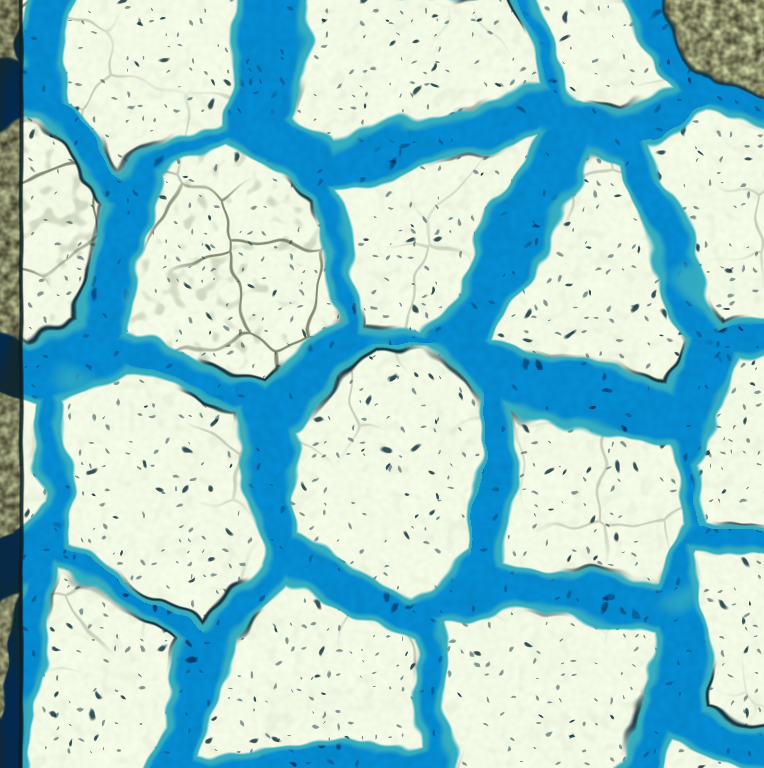
A WebGL 1 fragment shader for this texture:

```glsl
precision highp float;
// Thin section of angular pale grains set in blue resin, with a dark wall at the left.
uniform vec2 u_resolution;

const vec3 CREAM = vec3(0.95, 0.98, 0.90);
const vec3 RESIN = vec3(0.02, 0.54, 0.81);
const vec3 TEAL = vec3(0.21, 0.68, 0.75);
const vec3 OLIVE = vec3(0.51, 0.55, 0.44);
const vec3 SLATE = vec3(0.08, 0.20, 0.24);
const vec3 NAVY = vec3(0.02, 0.20, 0.38);
const float WALL_X = 0.028;

vec2 hash2(vec2 p) {
  vec3 q = fract(p.xyx * vec3(0.1031, 0.1030, 0.0973));
  q += dot(q, q.yzx + 33.33);
  return fract((q.xx + q.yz) * q.zy);
}

float gradientAt(vec2 cell, vec2 offset) {
  float a = 6.2832 * hash2(cell).x;
  return dot(vec2(cos(a), sin(a)), offset);
}

// Gradient noise, about -0.7 to 0.7
float noise(vec2 p) {
  vec2 i = floor(p), f = fract(p);
  vec2 u = f * f * f * (f * (f * 6.0 - 15.0) + 10.0);
  vec2 e = vec2(1.0, 0.0);
  float low = mix(gradientAt(i, f), gradientAt(i + e, f - e), u.x);
  float high = mix(gradientAt(i + e.yx, f - e.yx), gradientAt(i + 1.0, f - 1.0), u.x);
  return mix(low, high, u.y);
}

vec2 warp(vec2 p, float scale, float amount) {
  return amount * vec2(noise(p * scale), noise(p * scale + 41.7));
}

vec2 site(vec2 cell) {
  return cell + 0.5 + 0.78 * (hash2(cell + 17.0) - 0.5);
}

// Shrunken Voronoi cells: x = distance inside the edge, y = random value of the cell
vec2 fragments(vec2 p, float scale, float minGap, float maxGap) {
  p *= scale;
  vec2 base = floor(p), home = base;
  float nearest = 8.0;
  for (int j = -1; j <= 1; j++)
    for (int i = -1; i <= 1; i++) {
      vec2 cell = base + vec2(i, j);
      float d = distance(p, site(cell));
      if (d < nearest) { nearest = d; home = cell; }
    }
  vec2 center = site(home);
  float edge = 8.0;
  for (int j = -2; j <= 2; j++)
    for (int i = -2; i <= 2; i++) {
      if (i == 0 && j == 0) continue;
      vec2 cell = home + vec2(i, j), other = site(cell);
      float gap = mix(minGap, maxGap, hash2(home * 3.0 + cell * 7.0 + 5.0).x);
      edge = min(edge, dot(0.5 * (center + other) - p, normalize(other - center)) - gap);
    }
  return vec2(edge / scale, hash2(home + 71.0).y);
}

// Scattered slivers, one per chosen grid cell, turned at random
float specks(vec2 p, float scale, float density, float size) {
  p = p * scale + warp(p, scale * 2.3, 0.12);
  vec2 cell = floor(p), r = hash2(cell + 9.0), s = hash2(cell + 53.0);
  vec2 d = fract(p) - 0.5 - 0.5 * (r - 0.5);
  float a = 6.2832 * s.x, radius = size * mix(0.5, 1.2, s.y);
  d = mat2(cos(a), -sin(a), sin(a), cos(a)) * d;
  float shape = length(d * vec2(0.65, 1.4));
  return step(fract(r.x * 7.3 + r.y * 3.7), density)
       * (1.0 - smoothstep(radius * 0.5, radius * 1.3, shape));
}

vec3 resinColor(vec2 p, float edge) {
  vec3 c = RESIN * (1.0 + 0.05 * noise(p * 90.0) + 0.03 * noise(p * 25.0));
  float clump = smoothstep(0.0, 0.3, noise(p * 6.0 + 3.0));
  float dirt = specks(p, 46.0, 0.3, 0.24) * clump + 0.5 * specks(p + 2.0, 75.0, 0.1, 0.24);
  c = mix(c, NAVY, 0.9 * min(dirt, 1.0));
  c = mix(c, TEAL, 0.9 * smoothstep(0.43, 0.56, noise(p * 7.0 + 20.0)));
  float rim = 0.014 + 0.007 * noise(p * 14.0);
  return mix(c, TEAL, smoothstep(-rim, -0.35 * rim, edge));
}

vec3 grainColor(vec2 p, float edge, float seed) {
  float worn = smoothstep(0.68, 0.78, seed);
  vec3 c = CREAM * (1.0 + 0.025 * noise(p * 110.0) + 0.015 * noise(p * 18.0));
  float stain = smoothstep(0.1, 0.5, noise(p * 55.0) + 0.4 * noise(p * 12.0));
  c = mix(c, OLIVE, stain * mix(0.06, 0.3, worn));
  float crack = fragments(p + warp(p, 24.0, 0.014), 9.0, 0.0, 0.0).x;
  float shown = smoothstep(0.02, 0.3, noise(p * 5.0 + seed * 30.0) + 0.2 * worn);
  c = mix(c, OLIVE * 0.8, (1.0 - smoothstep(0.0005, 0.003, crack)) * shown * mix(0.3, 0.8, worn));
  float pits = 0.85 * specks(p + 1.3, 34.0, 0.22, 0.14) + 0.5 * specks(p, 62.0, 0.3, 0.17);
  c = mix(c, SLATE, min(pits, 0.9));
  float border = 1.0 - smoothstep(0.001, 0.005, abs(edge - 0.001));
  return mix(c, SLATE, border * smoothstep(0.12, 0.35, noise(p * 7.0 + 60.0) + 0.12 * worn));
}

vec3 gravelColor(vec2 p) {
  float grit = noise(p * 75.0) + 0.6 * noise(p * 150.0);
  return OLIVE * (1.0 + 0.75 * grit) + vec3(0.03, 0.0, -0.03);
}

void main() {
  vec2 p = gl_FragCoord.xy / min(u_resolution.x, u_resolution.y);
  vec2 corner = u_resolution / min(u_resolution.x, u_resolution.y);

  // Grains kept clear of the gravel lump in the upper right corner
  vec2 bent = p + warp(p, 9.0, 0.028) + warp(p, 32.0, 0.009);
  vec2 grain = fragments(bent + vec2(1.37, 2.61), 3.5, 0.02, 0.19);
  float lump = 0.16 - distance(bent, corner + vec2(0.02, 0.03));
  float edge = min(grain.x, -lump - 0.045);
  float inside = smoothstep(-0.003, 0.002, edge);

  vec3 color = mix(resinColor(p, edge), grainColor(p, edge, grain.y), inside);
  vec3 gravel = mix(SLATE, gravelColor(p), smoothstep(0.0, 0.009, lump));
  color = mix(color, gravel, smoothstep(-0.003, 0.002, lump));

  // Wall strip and its dark seam
  vec3 shade = mix(SLATE, NAVY, smoothstep(-0.2, 0.4, noise(p * vec2(30.0, 6.0)))) * 0.8;
  vec3 wall = mix(shade, gravelColor(p) * 0.9, inside);
  color = mix(wall, color, smoothstep(WALL_X - 0.002, WALL_X + 0.002, p.x));
  float seam = 1.0 - smoothstep(0.001, 0.004, abs(p.x - WALL_X + 0.002 * noise(p * 20.0)));
  color = mix(color, SLATE * 0.5, 0.85 * seam);

  gl_FragColor = vec4(clamp(color, 0.0, 1.0), 1.0);
}
```
